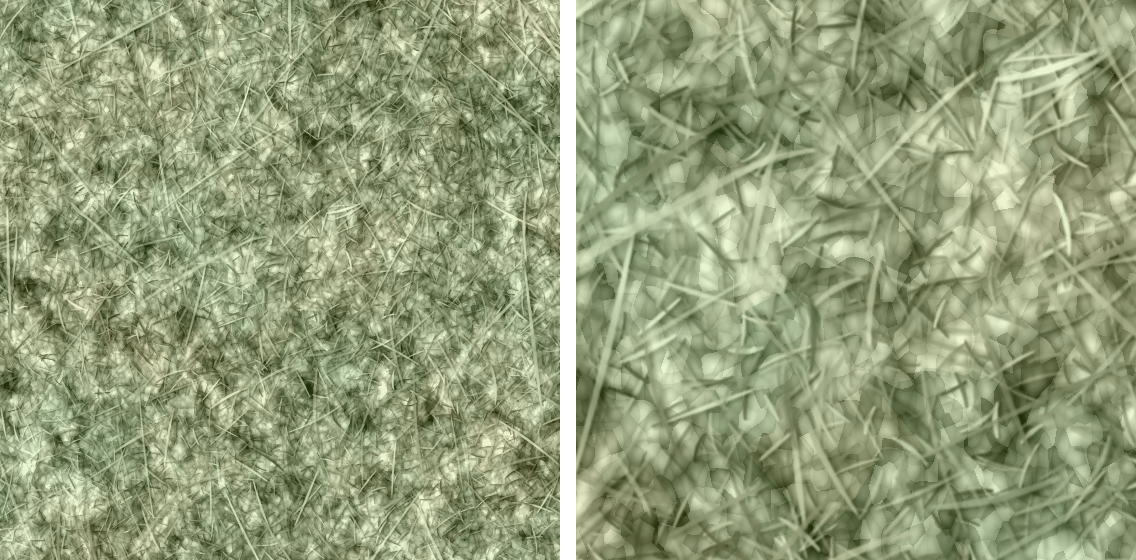
Left, the full canvas; right, a detail of the centre.
Write a WebGL 2 fragment shader that draws this texture.

```glsl
#version 300 es
precision highp float;
// Matted dry grass: a bed of crumbled leaf bits made from warped cellular noise,
// covered by layers of tapered, nearly straight blades that grow longer and sparser
// towards the top. Broad clumps shade it all; tone and warmth are coloured last.

uniform vec2 u_resolution;
out vec4 fragColor;

const float LAYERS = 5.0;

vec3 hash3(vec2 p) {
    vec3 q = fract(p.xyx * vec3(0.1031, 0.1030, 0.0973));
    q += dot(q, q.yxz + 33.33);
    return fract((q.xxy + q.yzz) * q.zyx);
}

// Cellular noise: x = distance to the nearest point, y = random value of its cell
vec2 cellular(vec2 p) {
    vec2 cell = floor(p);
    vec2 nearest = vec2(8.0, 0.0);
    for (int y = -1; y <= 1; y++) {
        for (int x = -1; x <= 1; x++) {
            vec2 id = cell + vec2(x, y);
            vec3 h = hash3(id + 71.0);
            float d = length(id + h.xy - p);
            if (d < nearest.x) nearest = vec2(d, h.z);
        }
    }
    return nearest;
}

// Broad, smooth variation in about -1..1
float drift(vec2 p) {
    return (sin(p.x * 1.3 + 2.0 * sin(p.y * 0.9 + 1.0))
          + sin(p.y * 1.7 - p.x * 0.6 + 1.5 * sin(p.x * 1.1))) * 0.5;
}

// Bends the plane so that cell borders turn ragged
vec2 ragged(vec2 uv) {
    return uv + 0.009 * sin(uv.yx * 47.0 + 2.0 * sin(uv * 31.0))
              + 0.004 * sin(uv.yx * 150.0 + 2.0 * sin(uv * 97.0));
}

// Crumbled bits under the blades: x = tone, y = warmth
vec2 leafBed(vec2 uv) {
    vec2 p = ragged(uv);
    vec2 clump = cellular(p * vec2(21.0, 16.0));
    vec2 flake = cellular(p * vec2(56.0, 38.0) + 13.0);
    vec2 crumb = cellular(uv * vec2(120.0, 90.0) + 29.0);
    float tone = 0.61 + 0.36 * (0.46 - clump.x) + 0.10 * (clump.y - 0.5)
               + 0.30 * (0.46 - flake.x) + 0.20 * (flake.y - 0.5)
               + 0.16 * (0.46 - crumb.x) + 0.20 * (crumb.y - 0.5);
    return vec2(tone, clump.y - 0.5);
}

// Lays one grid of blades, two per cell, over the surface
vec2 addBlades(vec2 surface, vec2 uv, float layer, float soft) {
    float height = layer / (LAYERS - 1.0);
    float scale = 50.0 * pow(0.56, layer);
    vec2 p = uv * scale;
    vec2 cell = floor(p);
    for (int y = -1; y <= 1; y++) {
        for (int x = -1; x <= 1; x++) {
            for (int k = 0; k < 2; k++) {
                vec2 id = cell + vec2(x, y);
                vec2 seed = id + 37.0 * layer + 113.0 * float(k);
                vec3 place = hash3(seed + 5.0);
                vec3 look = hash3(seed + 211.0);

                // Blade space: x along the blade, y across it
                float angle = 1.45 + (place.z - 0.5) * mix(3.1, 1.9, height);
                vec2 along = vec2(cos(angle), sin(angle));
                vec2 d = p - id - place.xy;
                vec2 q = vec2(dot(d, along), dot(d, vec2(-along.y, along.x)));
                float reach = mix(0.45, 0.92, look.x);
                float t = q.x / reach;
                float bend = (look.z - 0.5) * mix(0.25, 0.07, height);
                float side = (q.y + bend * (t * t - 0.3)) / scale;

                // Tapered outline and a thin shadow on one flank
                float width = (0.0012 + 0.0003 * layer) * mix(0.7, 1.4, look.y);
                width *= 1.0 - 0.5 * abs(t);
                float ends = 1.0 - smoothstep(0.8, 1.0, abs(t));
                float body = ends * (1.0 - smoothstep(width - soft, width + soft, abs(side)));
                float shade = ends * (1.0 - smoothstep(0.0, width + 2.0 * soft,
                                                       abs(side + 1.6 * width)));

                float present = step(mix(0.3, 0.6, height), place.y * 0.5 + look.z * 0.5);
                float cover = present * mix(0.35, 0.9, fract(look.y * 7.0));
                float tone = mix(0.60, 0.78, height)
                           + (fract(look.x * 9.0) - 0.5) * mix(0.62, 0.24, height);
                surface.x *= 1.0 - 0.18 * shade * cover;
                surface = mix(surface, vec2(tone, look.z - 0.5), body * cover);
            }
        }
    }
    return surface;
}

void main() {
    vec2 uv = gl_FragCoord.xy / u_resolution.y;
    float soft = max(0.0012, 0.6 / u_resolution.y);

    vec2 surface = leafBed(uv);
    for (float layer = 0.0; layer < LAYERS; layer++) {
        surface = addBlades(surface, uv, layer, soft);
    }

    // Broad light and dark: drifting areas, tufts and hollows
    float tuft = 0.46 - cellular(ragged(uv) * vec2(12.0, 10.0) + 51.0).x;
    float hollow = 0.46 - cellular(ragged(uv + 0.3) * vec2(28.0, 24.0) + 83.0).x;
    float tone = surface.x + 0.20 * tuft - 0.17 * hollow
               + 0.055 * drift(uv * 6.0) + 0.035 * drift(uv * 17.0 + 4.0);
    tone = clamp(0.597 + (tone - 0.592) * 1.02, 0.18, 0.96);

    // Grey-green straw, leaning to brown or to cool green
    float warmth = 0.7 * surface.y + 0.4 * drift(uv * 9.0 + 9.0);
    vec3 colour = vec3(tone) + vec3(-0.04, 0.0, -0.14);
    colour += warmth * vec3(0.035, -0.008, -0.012);
    fragColor = vec4(clamp(colour, 0.0, 1.0), 1.0);
}
```
